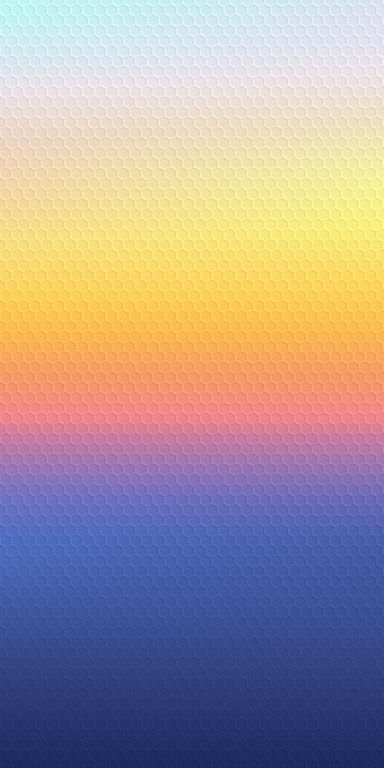
Reproduce this background procedurally as a WebGL 2 fragment shader.

```glsl
#version 300 es
precision highp float;
// A sunset gradient from pale sky to deep blue, embossed with a fine honeycomb.

uniform vec2 u_resolution;
out vec4 fragColor;

const float ROW_STEP = 0.01328;               // row spacing, in canvas heights
const float CELL_WIDTH = ROW_STEP / 0.8660254;

// Blends toward the next gradient stop between two depths.
vec3 ramp(vec3 color, vec3 next, float from, float to, float depth) {
    return mix(color, next, clamp((depth - from) / (to - from), 0.0, 1.0));
}

float bell(float value, float center, float width) {
    float d = (value - center) / width;
    return exp(-d * d);
}

// Vertical gradient; depth runs from 0 at the top to 1 at the bottom.
vec3 sunset(float depth) {
    vec3 c = vec3(0.79, 0.93, 0.94);
    c = ramp(c, vec3(0.86, 0.90, 0.94), 0.000, 0.065, depth);
    c = ramp(c, vec3(0.92, 0.89, 0.91), 0.065, 0.105, depth);
    c = ramp(c, vec3(0.93, 0.86, 0.76), 0.105, 0.170, depth);
    c = ramp(c, vec3(0.95, 0.89, 0.64), 0.170, 0.235, depth);
    c = ramp(c, vec3(0.97, 0.90, 0.50), 0.235, 0.305, depth);
    c = ramp(c, vec3(0.99, 0.82, 0.36), 0.305, 0.380, depth);
    c = ramp(c, vec3(0.99, 0.73, 0.31), 0.380, 0.430, depth);
    c = ramp(c, vec3(0.96, 0.61, 0.39), 0.430, 0.485, depth);
    c = ramp(c, vec3(0.94, 0.52, 0.55), 0.485, 0.545, depth);
    c = ramp(c, vec3(0.80, 0.49, 0.62), 0.545, 0.566, depth);
    c = ramp(c, vec3(0.58, 0.46, 0.71), 0.566, 0.612, depth);
    c = ramp(c, vec3(0.42, 0.43, 0.74), 0.612, 0.650, depth);
    c = ramp(c, vec3(0.30, 0.40, 0.71), 0.650, 0.700, depth);
    c = ramp(c, vec3(0.25, 0.34, 0.63), 0.700, 0.780, depth);
    c = ramp(c, vec3(0.19, 0.25, 0.49), 0.780, 0.885, depth);
    return ramp(c, vec3(0.11, 0.16, 0.37), 0.885, 1.000, depth);
}

// Sideways tint; side runs from -0.5 at the left to 0.5 at the right.
vec3 sideTint(float side, float depth) {
    vec3 tint = vec3(0.09, -0.07, -0.01) * bell(depth, 0.0, 0.07);
    tint += vec3(0.01, 0.10, -0.02) * bell(depth, 0.25, 0.09);
    tint += vec3(-0.03, -0.06, -0.08) * bell(depth, 0.72, 0.09);
    return side * tint;
}

// Offset from the center of the nearest pointy-topped hexagon.
vec2 hexOffset(vec2 p, float width) {
    vec2 cell = vec2(width, width * 1.7320508);
    vec2 a = mod(p + 0.5 * cell, cell) - 0.5 * cell;
    vec2 b = mod(p, cell) - 0.5 * cell;
    return dot(a, a) < dot(b, b) ? a : b;
}

// Distance from a point inside the hexagon to its border.
float hexBorder(vec2 offset, float width) {
    vec2 q = abs(offset);
    return 0.5 * width - max(q.x, dot(q, vec2(0.5, 0.8660254)));
}

// Soft line around each cell with height-relative thickness.
float hexLine(vec2 p, float thickness, float pixel) {
    float border = hexBorder(hexOffset(p, CELL_WIDTH), CELL_WIDTH);
    return 1.0 - smoothstep(0.0, thickness + pixel, border);
}

// Light ridges with their shadow shifted up and left.
float emboss(vec2 p, float pixel) {
    vec2 shift = vec2(0.0011, -0.0011);
    float ridge = hexLine(p, 0.0010, pixel);
    float shadow = hexLine(p + shift, 0.0012, pixel);
    return 0.085 * ridge - 0.070 * shadow;
}

void main() {
    vec2 uv = gl_FragCoord.xy / u_resolution;
    vec2 p = vec2(gl_FragCoord.x, u_resolution.y - gl_FragCoord.y) / u_resolution.y;
    float depth = 1.0 - uv.y;
    float side = uv.x - 0.5;

    // The upper sky leans a little; the horizon stays level.
    float lean = 0.025 * side * (1.0 - smoothstep(0.2, 0.5, depth));
    vec3 color = sunset(depth + lean) + sideTint(side, depth);

    // The relief fades into the dark lower part.
    float strength = mix(1.0, 0.35, smoothstep(0.55, 0.95, depth));
    color += strength * emboss(p, 1.0 / u_resolution.y);

    fragColor = vec4(clamp(color, 0.0, 1.0), 1.0);
}
```
